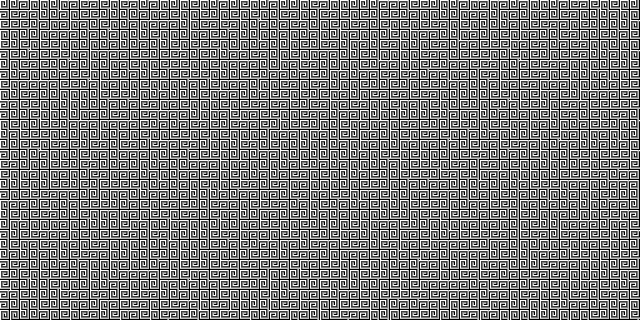
Give the GLSL for this pattern, as a Shadertoy shader.

```glsl
const vec2 TILES = vec2(64.0, 32.0);
const float UNITS = 8.0;             // stroke-wide cells along a tile side
const float STROKE = 1.0;
const vec2 SPIRAL_CENTER = vec2(3.5, 4.5);
const vec3 INK = vec3(0.0);
const vec3 PAPER = vec3(1.0);

float hash12(vec2 p) {
    vec3 q = fract(p.xyx * 0.1031);
    q += dot(q, q.yzx + 33.33);
    return fract((q.x + q.y) * q.z);
}

float boxDistance(vec2 p, vec2 halfSize) {
    vec2 d = abs(p) - halfSize;
    return length(max(d, 0.0)) + min(max(d.x, d.y), 0.0);
}

// Axis-aligned stroke with square ends
float strokeDistance(vec2 p, vec2 a, vec2 b, float width) {
    return boxDistance(p - 0.5 * (a + b), 0.5 * (abs(b - a) + width));
}

// Clockwise square spiral with a short tail outside its frame
float spiralDistance(vec2 p, float width) {
    vec2 start = vec2(-3.0);
    vec2 heading = vec2(0.0, 1.0);
    float dist = strokeDistance(p, start, start - heading, width);
    for (int i = 0; i < 7; i++) {
        float armLength = 6.0 - 2.0 * float((max(i, 1) - 1) / 2);
        vec2 end = start + heading * armLength;
        dist = min(dist, strokeDistance(p, start, end, width));
        start = end;
        heading = vec2(heading.y, -heading.x);
    }
    return dist;
}

// Applies one of four quarter turns
vec2 quarterTurn(vec2 p, float choice) {
    float turn = floor(choice * 4.0);
    if (turn >= 2.0) p = -p;
    return mod(turn, 2.0) > 0.5 ? vec2(p.y, -p.x) : p;
}

float tileDistance(vec2 grid, vec2 cell, float width) {
    vec2 p = (grid - cell) * UNITS - SPIRAL_CENTER;
    return spiralDistance(quarterTurn(p, hash12(cell + 17.0)), width);
}

void mainImage(out vec4 fragColor, in vec2 fragCoord) {
    vec2 grid = fragCoord / iResolution.xy * TILES;
    vec2 cell = floor(grid);
    float pixel = UNITS * TILES.y / iResolution.y;

    // Tails of the tiles to the right and below reach into this one
    float dist = tileDistance(grid, cell, STROKE);
    dist = min(dist, tileDistance(grid, cell + vec2(1.0, 0.0), STROKE));
    dist = min(dist, tileDistance(grid, cell - vec2(0.0, 1.0), STROKE));

    float coverage = clamp(0.5 - dist / pixel, 0.0, 1.0);
    fragColor = vec4(mix(INK, PAPER, coverage), 1.0);
}
```
